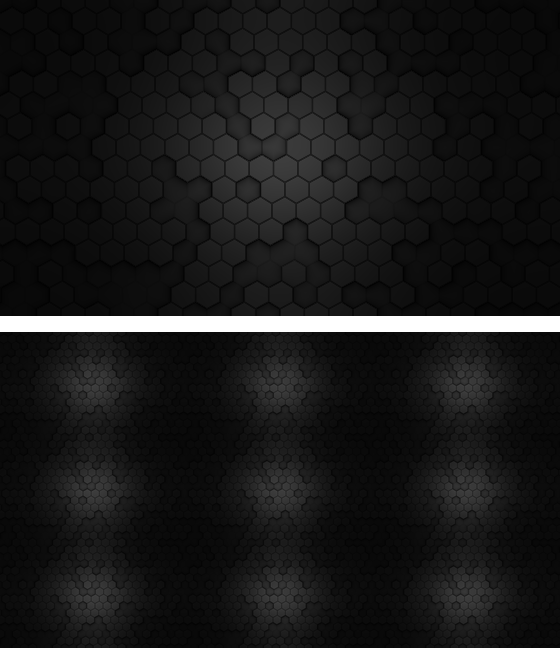
Top: one tile. Bottom: repeated 3 by 3.
This background is drawn by a Shadertoy shader. Its source:

```glsl
// Dark honeycomb wall: hexagonal tiles at varying heights, lit by a soft central glow.
// Cells come from a wrapped staggered lattice; bisector distances between cell
// centres give the thin gaps, the lit rims and the shadows cast on lower tiles.

const vec2 GRID = vec2(23.0, 15.0);      // tiles across, rows down
const float PI = 3.14159265;
const vec3 AMBIENT = vec3(0.031);
const vec3 GLOW = vec3(0.200);
const float GAP_WIDTH = 0.017;           // lengths in tile widths
const float RIM_WIDTH = 0.055;
const float SHADOW_WIDTH = 0.17;

float hash(vec2 p) {
    return fract(sin(dot(p, vec2(127.1, 311.7))) * 4375.85);
}

// Half-tile stagger, plus a small drift so that an odd row count wraps.
float rowOffset(float row) {
    float r = mod(row, GRID.y);
    return 0.5 * mod(r, 2.0) + 0.5 * r / GRID.y;
}

// Centre of the tile in a row closest to x, in lattice coordinates.
vec2 nearestInRow(float row, float x) {
    float offset = rowOffset(row);
    return vec2(floor(x - offset + 0.5) + offset, row);
}

// Tile height from 0 (floor) to 1 (raised), clustered by layered sines.
float tileHeight(vec2 center) {
    float row = mod(center.y, GRID.y);
    float column = mod(floor(center.x - rowOffset(row) + 0.5), GRID.x);
    vec2 a = 2.0 * PI * center / GRID;
    float clump = sin(3.0 * a.x + 2.0 * a.y) + sin(4.0 * a.x - 3.0 * a.y + 1.3);
    float middle = -cos(a.x) - cos(a.y);
    float h = hash(vec2(column, row) + 3.0) + 0.08 * clump + 0.05 * middle;
    return smoothstep(0.34, 0.46, h);
}

// Closest tile centre to a lattice point.
vec2 nearestTile(vec2 p, float pitch) {
    vec2 best = vec2(0.0);
    float bestDist = 1e5;
    float baseRow = floor(p.y + 0.5);
    for (int j = -1; j <= 1; j++) {
        vec2 c = nearestInRow(baseRow + float(j), p.x);
        float d = length((c - p) * vec2(1.0, pitch));
        if (d < bestDist) {
            bestDist = d;
            best = c;
        }
    }
    return best;
}

// Multiplier for gaps, rims and shadows around one tile.
float tileShade(vec2 p, float pitch, float pixel, vec2 outward) {
    vec2 scale = vec2(1.0, pitch);
    vec2 center = nearestTile(p, pitch);
    float height = tileHeight(center);
    float gap = 0.0, rim = 0.0, shadow = 0.0;

    for (int j = -1; j <= 1; j++) {
        vec2 rowTile = nearestInRow(center.y + float(j), center.x);
        for (int i = -1; i <= 1; i++) {
            if (i == 0 && j == 0) continue;
            vec2 other = rowTile + vec2(float(i), 0.0);
            vec2 normal = normalize((other - center) * scale);
            float edge = dot((0.5 * (center + other) - p) * scale, normal);
            float otherHeight = tileHeight(other);

            // Gaps fade out between tiles that both lie on the floor.
            float strength = mix(0.22, 1.0, max(height, otherHeight));
            float line = 1.0 - smoothstep(GAP_WIDTH, GAP_WIDTH + pixel, edge);
            gap = max(gap, line * strength);

            // Rims catch light on edges turned upward.
            float facing = 0.5 + 0.5 * normal.y;
            rim = max(rim, facing * (1.0 - smoothstep(0.0, RIM_WIDTH + pixel, edge)));

            // Higher neighbours shade lower tiles, mostly away from the glow.
            float drop = smoothstep(0.1, 0.7, otherHeight - height);
            float away = clamp(0.6 - 0.4 * dot(normal, outward), 0.0, 1.0);
            float falloff = exp(-max(edge, 0.0) / SHADOW_WIDTH);
            shadow = max(shadow, drop * away * falloff);
        }
    }

    float tone = 0.95 + 0.07 * height + 0.06 * (hash(mod(center, GRID) + 9.0) - 0.5);
    // Wrap-safe slope of light across the raised face.
    tone += 0.05 * height * (p.y - center.y);
    tone *= 1.0 + 0.16 * rim * height;
    return tone * (1.0 - 0.75 * shadow) * (1.0 - 0.52 * gap);
}

// Periodic bell of light in the middle of the canvas.
float centralGlow(vec2 uv, float aspect) {
    vec2 d = sin(PI * (uv - 0.5)) / PI * vec2(1.05 * aspect, 1.2);
    return exp(-dot(d, d) / 0.145);
}

void mainImage(out vec4 fragColor, in vec2 fragCoord) {
    vec2 uv = fragCoord / iResolution.xy;
    float aspect = iResolution.x / iResolution.y;
    float pitch = GRID.x / (aspect * GRID.y);
    float pixel = GRID.x / iResolution.x;

    vec2 outward = sin(2.0 * PI * (uv - 0.5));
    float shade = tileShade(uv * GRID, pitch, pixel, outward);
    vec3 color = (AMBIENT + GLOW * centralGlow(uv, aspect)) * shade;
    fragColor = vec4(color, 1.0);
}
```
